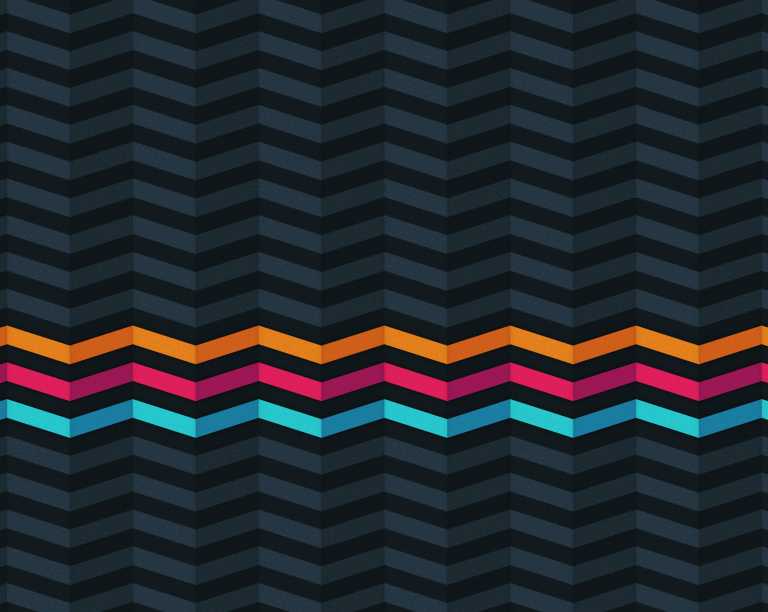
This pattern is drawn by a WebGL 1 fragment shader. Its source:

```glsl
precision highp float;

uniform vec2 u_resolution;

// Lengths are in canvas widths, measured from the top left corner.
const float ZIG_PERIOD = 0.1638;
const float ZIG_PEAK_X = 0.0091;
const float ZIG_DEPTH = 0.0262;
const float ROW_PERIOD = 0.0479;
const float BAND_SHARE = 0.51;
const float ACCENT_TOP = 0.4238;
const float SHADOW_WIDTH = 0.003;
const float SHADOW_STRENGTH = 0.35;
const float GRAIN_CELLS = 300.0;
const float GRAIN_STRENGTH = 0.16;
const float CREASE_WIDTH = 0.0025;
const float CREASE_STRENGTH = 0.08;

// Each material has a lit face and a shaded face.
const vec3 GAP_LIT = vec3(0.072, 0.102, 0.115);
const vec3 GAP_SHADE = vec3(0.060, 0.088, 0.100);
const vec3 SLATE_LIT = vec3(0.145, 0.212, 0.262);
const vec3 SLATE_SHADE = vec3(0.112, 0.165, 0.192);
const vec3 ORANGE_LIT = vec3(0.89, 0.50, 0.11);
const vec3 ORANGE_SHADE = vec3(0.81, 0.37, 0.10);
const vec3 PINK_LIT = vec3(0.87, 0.12, 0.36);
const vec3 PINK_SHADE = vec3(0.61, 0.09, 0.33);
const vec3 CYAN_LIT = vec3(0.15, 0.78, 0.80);
const vec3 CYAN_SHADE = vec3(0.10, 0.49, 0.63);

vec2 hash2(vec2 cell) {
  vec2 q = vec2(dot(cell, vec2(127.1, 311.7)), dot(cell, vec2(269.5, 183.3)));
  return fract(sin(q) * 43758.5);
}

// Distance to the nearest scattered point.
float cellular(vec2 p) {
  vec2 cell = floor(p);
  vec2 local = fract(p);
  float nearest = 2.0;
  for (int j = -1; j <= 1; j++) {
    for (int i = -1; i <= 1; i++) {
      vec2 offset = vec2(float(i), float(j));
      vec2 toPoint = offset + hash2(cell + offset) - local;
      nearest = min(nearest, dot(toPoint, toPoint));
    }
  }
  return sqrt(nearest);
}

vec3 bandColor(float row, float lit) {
  if (row == 0.0) return mix(ORANGE_SHADE, ORANGE_LIT, lit);
  if (row == 1.0) return mix(PINK_SHADE, PINK_LIT, lit);
  if (row == 2.0) return mix(CYAN_SHADE, CYAN_LIT, lit);
  return mix(SLATE_SHADE, SLATE_LIT, lit);
}

void main() {
  vec2 p = vec2(gl_FragCoord.x, u_resolution.y - gl_FragCoord.y) / u_resolution.x;
  float edge = 0.75 / u_resolution.x;

  // Zigzag: 0 at the peaks, 1 at the valleys.
  float phase = fract((p.x - ZIG_PEAK_X) / ZIG_PERIOD);
  float zig = 1.0 - abs(2.0 * phase - 1.0);

  // Falling faces are lit, rising faces are shaded.
  float fromLitCenter = abs(fract(phase + 0.25) - 0.5);
  float foldDist = (0.25 - fromLitCenter) * ZIG_PERIOD;
  float lit = smoothstep(-edge, edge, foldDist);

  // Rows are split midway between bands so both band edges stay smooth.
  float v = (p.y - ACCENT_TOP - ZIG_DEPTH * zig) / ROW_PERIOD;
  float row = floor(v + 0.5 * (1.0 - BAND_SHARE));
  float fromBandCenter = abs(v - row - 0.5 * BAND_SHARE);
  float bandDist = (0.5 * BAND_SHARE - fromBandCenter) * ROW_PERIOD;
  float band = smoothstep(-edge, edge, bandDist);
  float accent = step(-0.5, row) * step(row, 2.5);

  // Dark rim around the accent bands.
  float rim = accent * exp(min(bandDist, 0.0) / SHADOW_WIDTH);
  vec3 gap = mix(GAP_SHADE, GAP_LIT, lit) * (1.0 - SHADOW_STRENGTH * rim);
  vec3 color = mix(gap, bandColor(row, lit), band);

  // Crease and fabric grain, gentler on the accents.
  color *= 1.0 - CREASE_STRENGTH * exp(-abs(foldDist) / CREASE_WIDTH);
  float grain = cellular(p * GRAIN_CELLS) - 0.45;
  color *= 1.0 + GRAIN_STRENGTH * grain * (1.0 - 0.6 * accent * band);

  gl_FragColor = vec4(color, 1.0);
}
```
